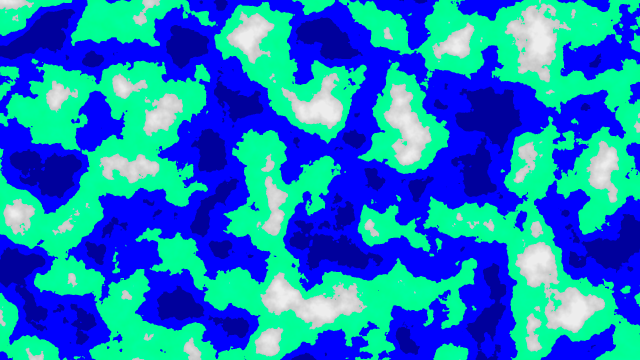
A Shadertoy shader for this texture:

```glsl
// Ragged islands in flat colour bands: deep water, water, land and pale peaks.
// Layered gradient noise gives a height, cut at three levels; each pixel
// averages a small grid of samples so the crisp coastlines stay smooth.

#define CELLS_PER_HEIGHT 5.4
#define OCTAVES 6
#define GAIN 0.5
#define DEEP_LEVEL -0.30
#define SHORE_LEVEL 0.0
#define PEAK_LEVEL 0.335
#define MAP_OFFSET vec2(37.3, 81.7)
#define SAMPLES 3

const vec3 DEEP_WATER = vec3(0.0, 0.0, 0.61);
const vec3 WATER = vec3(0.0, 0.0, 1.0);
const vec3 LAND = vec3(0.0, 1.0, 0.55);
const vec3 PEAK = vec3(0.77);

// Random unit vector for a lattice point
vec2 latticeGradient(ivec2 cell) {
    uvec2 q = uvec2(cell) * uvec2(1597u, 3571u);
    uint n = (q.x ^ (q.y << 8)) * 747796405u + q.y;
    n = (n ^ (n >> 15)) * 277803737u;
    n = (n ^ (n >> 13)) * 747796405u;
    n ^= n >> 16;
    float angle = float(n & 65535u) / 65536.0 * 6.28318;
    return vec2(cos(angle), sin(angle));
}

float cornerValue(ivec2 cell, vec2 local, ivec2 corner) {
    return dot(latticeGradient(cell + corner), local - vec2(corner));
}

float gradientNoise(vec2 p) {
    ivec2 cell = ivec2(floor(p));
    vec2 f = fract(p);
    vec2 fade = f * f * f * (f * (f * 6.0 - 15.0) + 10.0);
    float low = mix(cornerValue(cell, f, ivec2(0, 0)),
                    cornerValue(cell, f, ivec2(1, 0)), fade.x);
    float high = mix(cornerValue(cell, f, ivec2(0, 1)),
                     cornerValue(cell, f, ivec2(1, 1)), fade.x);
    return mix(low, high, fade.y);
}

// Octaves double in frequency and turn, which hides the lattice
float terrainHeight(vec2 p) {
    const mat2 turnAndDouble = mat2(1.6, 1.2, -1.2, 1.6);
    float height = 0.0;
    float amplitude = 1.0;
    for (int i = 0; i < OCTAVES; i++) {
        height += amplitude * gradientNoise(p);
        p = turnAndDouble * p + vec2(13.7, 5.3);
        amplitude *= GAIN;
    }
    return height;
}

// Flat water; land and peaks are faintly shaded by height
vec3 terrainColor(float height) {
    if (height < DEEP_LEVEL) return DEEP_WATER;
    if (height < SHORE_LEVEL) return WATER;
    if (height < PEAK_LEVEL) return LAND + vec3(0.0, 0.0, 0.25 * height);
    return min(PEAK + 0.6 * (height - PEAK_LEVEL), vec3(0.93));
}

void mainImage(out vec4 fragColor, in vec2 fragCoord) {
    vec3 sum = vec3(0.0);
    for (int y = 0; y < SAMPLES; y++) {
        for (int x = 0; x < SAMPLES; x++) {
            vec2 jitter = (vec2(x, y) + 0.5) / float(SAMPLES) - 0.5;
            vec2 uv = (fragCoord + jitter) / iResolution.y;
            sum += terrainColor(terrainHeight(uv * CELLS_PER_HEIGHT + MAP_OFFSET));
        }
    }
    fragColor = vec4(sum / float(SAMPLES * SAMPLES), 1.0);
}
```
